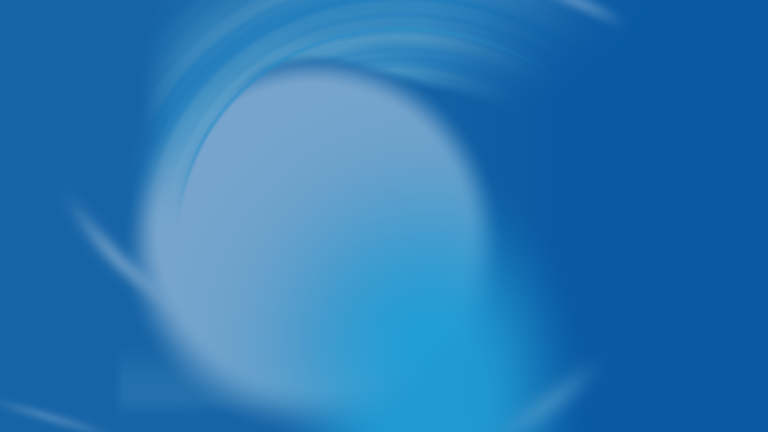
A Shadertoy shader for this background:

```glsl
// Pale glowing disc with a cyan core, wrapped in spiral streaks on deep blue.
#define DISC_CENTER vec2(0.725, 0.444)
#define DISC_RADIUS 0.398
#define DISC_SOFTNESS 0.042
#define CORE_CENTER vec2(0.995, 0.20)
#define CORE_SIZE 0.315
#define STREAK_OPACITY 0.85
#define DEEP_BLUE vec3(0.035, 0.35, 0.64)
#define LEFT_BLUE vec3(0.085, 0.39, 0.65)
#define PALE vec3(0.47, 0.645, 0.80)
#define CYAN vec3(0.13, 0.62, 0.84)
#define TEAL vec3(0.12, 0.50, 0.75)
#define MIST vec3(0.34, 0.62, 0.79)

// Smooth falling step: 1 below lo, 0 above hi.
float fall(float lo, float hi, float x) {
    return 1.0 - smoothstep(lo, hi, x);
}

// Soft bowed brush stroke from a to b, fading at both ends.
float wisp(vec2 p, vec2 a, vec2 b, float bow, float width) {
    vec2 axis = b - a;
    float len = length(axis);
    vec2 dir = axis / len;
    float along = clamp(dot(p - a, dir) / len, 0.0, 1.0);
    float arch = sin(3.14159 * along);
    float across = dot(p - a, vec2(-dir.y, dir.x)) - bow * arch;
    return arch * arch * exp(-across * across / (width * width));
}

// Layered sines across the spiral, drifting slowly along it.
float streakNoise(float s, float t) {
    float sum = 0.0;
    float amp = 0.5;
    float freq = 42.0;
    for (int i = 0; i < 4; i++) {
        sum += amp * sin(s * freq + t * (1.3 - 0.5 * float(i)) + 2.1 * float(i));
        freq *= 1.9;
        amp *= 0.55;
    }
    return 0.5 + 0.5 * sum;
}

void mainImage(out vec4 fragColor, in vec2 fragCoord) {
    vec2 p = fragCoord / iResolution.y;
    vec2 q = p - DISC_CENTER;
    float r = length(q);

    // Background and the cyan light spilling beyond the disc
    vec3 color = mix(LEFT_BLUE, DEEP_BLUE, smoothstep(0.85, 1.4, p.x));
    float spill = length((p - vec2(0.995, 0.08)) / vec2(0.36, 0.55));
    color = mix(color, CYAN, 0.9 * fall(0.3, 1.05, spill));

    // Faint veil at the lower left
    float veil = smoothstep(0.26, 0.29, p.x) * fall(0.4, 0.75, p.x)
               * smoothstep(0.03, 0.08, p.y) * fall(0.1, 0.22, p.y);
    color = mix(color, MIST, 0.22 * veil);

    // Disc, shaded from pale to the cyan core
    float core = exp(-dot(p - CORE_CENTER, p - CORE_CENTER) / (CORE_SIZE * CORE_SIZE));
    float softness = DISC_SOFTNESS * (1.0 + 0.5 * fall(-0.3, 0.1, q.y));
    float disc = fall(DISC_RADIUS - softness, DISC_RADIUS + softness, r);
    color = mix(color, mix(PALE, CYAN, core), disc * (1.0 - 0.25 * core));

    // Spiral coordinates: t runs clockwise from the left, s outward
    float t = 2.618 - atan(q.y, q.x);
    float s = r - (0.326 + 0.055 * t + 0.058 * t * t);
    float inner = -0.145 * smoothstep(0.7, 1.75, t);
    float outer = 0.16 + 0.18 * smoothstep(0.0, 0.6, t);
    float arc = smoothstep(-0.5, 0.3, t) * fall(1.45, 2.1, t);

    // Streaks, with one fine line following the spiral
    float band = smoothstep(inner - 0.008, inner + 0.025, s) * fall(0.07, outer, s) * arc;
    float rim = exp(-pow((s - inner - 0.03) / 0.03, 2.0));
    float tint = clamp(streakNoise(s, t) + 0.3 * rim, 0.0, 1.0);
    color = mix(color, mix(TEAL, MIST, tint), STREAK_OPACITY * band);
    float line = exp(-pow((s - 0.004) / 0.006, 2.0)) * arc;
    color = mix(color, vec3(0.15, 0.55, 0.78), 0.6 * line);

    // Loose wisps around the disc
    float leftWisp = wisp(p, vec2(0.13, 0.58), vec2(0.47, 0.25), -0.03, 0.022);
    float rightWisp = wisp(p, vec2(1.10, -0.05), vec2(1.42, 0.19), -0.01, 0.03);
    float topWisp = wisp(p, vec2(1.20, 1.04), vec2(1.47, 0.93), 0.01, 0.018);
    float cornerWisp = wisp(p, vec2(-0.06, 0.085), vec2(0.30, -0.02), 0.0, 0.013);
    color = mix(color, PALE, 0.7 * leftWisp);
    color = mix(color, MIST, 0.5 * rightWisp);
    color = mix(color, PALE, 0.55 * topWisp + 0.4 * cornerWisp);

    fragColor = vec4(color, 1.0);
}
```
